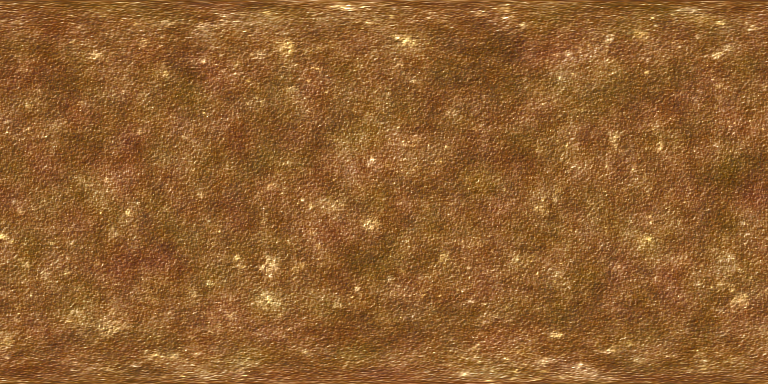
A WebGL 2 fragment shader for this texture:

```glsl
#version 300 es
precision highp float;
// Rough brown planet surface unrolled into a flat map, with pale impact spots.

uniform vec2 u_resolution;
out vec4 fragColor;

const float PI = 3.14159;

// Three random values in 0..1 for an integer cell
vec3 hash3(ivec3 cell) {
  uvec3 v = uvec3(cell) * 1664525u + 1013904223u;
  v.x += v.y * v.z; v.y += v.z * v.x; v.z += v.x * v.y;
  v ^= v >> 16u;
  v.x += v.y * v.z; v.y += v.z * v.x; v.z += v.x * v.y;
  return vec3(v >> 8u) / 16777216.0;
}

float gradientNoise(vec3 p) {
  vec3 base = floor(p), f = p - base;
  vec3 w = f * f * f * (f * (f * 6.0 - 15.0) + 10.0);
  float sum = 0.0;
  for (int i = 0; i < 8; i++) {
    ivec3 corner = ivec3(i & 1, (i >> 1) & 1, i >> 2);
    vec3 c = vec3(corner);
    vec3 gradient = hash3(ivec3(base) + corner) * 2.0 - 1.0;
    vec3 weight = mix(1.0 - w, w, c);
    sum += weight.x * weight.y * weight.z * dot(gradient, f - c);
  }
  return sum;
}

// Width of the map's parallels, narrowing late toward the poles
float ringRadius(float y) {
  return pow(max(cos((y - 0.5) * PI), 0.0001), 0.32);
}

// Map position (2 wide, 1 high) to a barrel surface
vec3 toBarrel(vec2 p) {
  float lon = p.x * PI, ring = ringRadius(p.y);
  return vec3(ring * cos(lon), (p.y - 0.5) * PI, ring * sin(lon));
}

float terrainHeight(vec2 p) {
  vec3 s = toBarrel(p);
  return 0.9 * gradientNoise(s * 42.3 + 3.7) + 0.65 * gradientNoise(s * 79.0 + 17.2);
}

// Scattered pale spots from large to tiny, widened toward the poles
vec3 paleSpots(vec2 p, float density) {
  float squeeze = max(ringRadius(p.y), 0.45);
  vec3 light = vec3(0.0);
  float cells = 4.5;
  for (int layer = 0; layer < 5; layer++) {
    vec2 q = p * cells;
    ivec2 home = ivec2(floor(q));
    for (int k = 0; k < 9; k++) {
      ivec2 cell = home + ivec2(k % 3 - 1, k / 3 - 1);
      vec3 place = hash3(ivec3(cell, layer + 11));
      vec3 look = hash3(ivec3(cell, layer + 47));
      vec2 d = (q - vec2(cell) - place.xy) * vec2(squeeze, 1.3);
      float radius = mix(0.14, 0.34, look.x);
      float present = smoothstep(0.0, 0.08, 0.52 * density - place.z);
      float strength = present * mix(0.25, 1.1, look.y * look.y);
      vec3 tint = mix(vec3(0.35, 0.39, 0.38), vec3(0.36, 0.35, 0.21), look.z);
      light += tint * strength * exp(-3.0 * dot(d, d) / (radius * radius));
    }
    cells *= 1.9;
  }
  return light;
}

// Brown ramp, indexed by its red value
vec3 soil(float tone) {
  vec3 c = mix(vec3(0.35, 0.21, 0.09), vec3(0.55, 0.355, 0.165), clamp((tone - 0.35) / 0.2, -0.5, 1.0));
  c = mix(c, vec3(0.75, 0.56, 0.355), clamp((tone - 0.55) / 0.2, 0.0, 1.0));
  return mix(c, vec3(0.92, 0.81, 0.62), clamp((tone - 0.75) / 0.17, 0.0, 1.0));
}

void main() {
  vec2 p = gl_FragCoord.xy / u_resolution * vec2(2.0, 1.0);
  vec3 s = toBarrel(p);

  // Fine relief lit from the upper left, brighter on its crests
  float relief = terrainHeight(p) - terrainHeight(p + vec2(-0.003, 0.003));
  relief *= 1.0 + 0.35 * relief;

  // Broad regions and mottling
  float region = gradientNoise(s * 1.7 + 5.3);
  float patches = gradientNoise(s * 4.6 + 9.1);
  float mottle = gradientNoise(s * 11.0 + 2.6);
  float clumps = gradientNoise(s * 24.0 + 41.5);
  float tone = 0.533 + 0.29 * relief + 0.13 * region + 0.14 * patches + 0.13 * mottle + 0.10 * clumps;
  tone += 0.3 * max(0.47 - tone, 0.0);
  vec3 color = soil(tone);

  // Drift between orange, olive and greyer soil
  float grey = 1.3 * gradientNoise(s * 59.0 + 21.4) + 0.5 * gradientNoise(s * 6.3 + 33.8);
  float olive = gradientNoise(s * 3.4 + 61.7) + gradientNoise(s * 52.0 + 73.1);
  color += vec3(-0.02, 0.018, 0.07) * grey + vec3(-0.02, 0.03, -0.02) * olive;

  // Ragged spots, gathered in loose clusters
  float density = smoothstep(-0.35, 0.45, region + 0.8 * patches + 0.4 * mottle);
  float ragged = clamp(0.9 + 1.4 * clumps + 0.8 * relief, 0.0, 1.8);
  color += paleSpots(p + 0.008 * vec2(mottle, clumps), density) * ragged;

  fragColor = vec4(clamp(color, 0.0, 1.0), 1.0);
}
```
